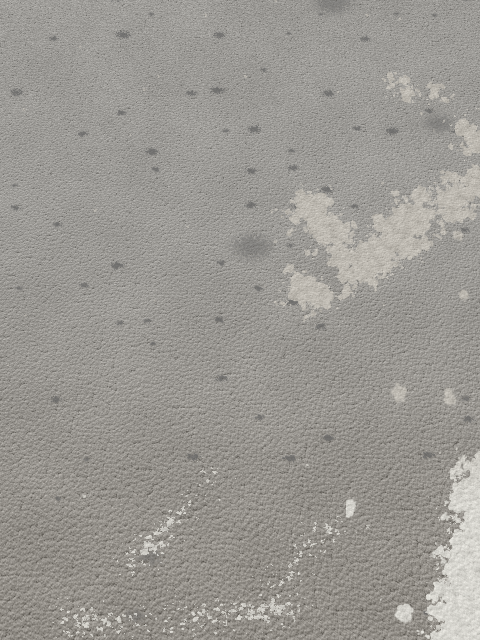
Write a WebGL 1 fragment shader that draws this texture.

```glsl
precision highp float;
// Worn asphalt seen at a slant, with pale plaster stains, flakes and dark marks.
// Cellular noise on a receding ground plane gives the lit grain; stains are
// capsules with noise-roughened rims, and small marks are scattered on grids.

uniform vec2 u_resolution;

const vec3 ASPHALT_FAR = vec3(0.615, 0.608, 0.592);
const vec3 ASPHALT_NEAR = vec3(0.572, 0.556, 0.530);
const vec3 PLASTER_WARM = vec3(0.745, 0.728, 0.695);
const vec3 PLASTER_WHITE = vec3(0.855, 0.850, 0.825);
const vec3 TAR = vec3(0.36, 0.36, 0.36);
const float TOP = 1.333;

vec2 hash2(vec2 p) {
  vec2 k = vec2(dot(p, vec2(127.1, 311.7)), dot(p, vec2(269.5, 183.3)));
  return fract(sin(k) * 43758.545);
}

// Distance to the nearest jittered cell point
float cellular(vec2 p) {
  vec2 cell = floor(p);
  float nearest = 4.0;
  for (int y = -1; y <= 1; y++) {
    for (int x = -1; x <= 1; x++) {
      vec2 c = cell + vec2(float(x), float(y));
      vec2 d = c + hash2(c) - p;
      nearest = min(nearest, dot(d, d));
    }
  }
  return sqrt(nearest);
}

// Three cellular layers, averaging about 0.45
float roughness(vec2 p) {
  float sum = 0.0;
  float weight = 0.52;
  for (int i = 0; i < 3; i++) {
    sum += weight * cellular(p);
    p = mat2(0.8, 0.6, -0.6, 0.8) * p * 2.2 + 7.3;
    weight *= 0.6;
  }
  return sum;
}

float capsule(vec2 p, vec2 a, vec2 b, float radius) {
  vec2 ab = b - a;
  float t = clamp(dot(p - a, ab) / dot(ab, ab), 0.0, 1.0);
  return length(p - a - ab * t) - radius;
}

// At most one rough round mark per grid cell
float scatter(vec2 p, float density, float radius, float wobble, float blur) {
  vec2 cell = floor(p);
  vec2 pick = hash2(cell + 41.0);
  vec2 centre = 0.3 + 0.4 * hash2(cell + 13.0);
  float size = radius * (0.5 + pick.y);
  float d = length(fract(p) - centre) + wobble * size - size;
  return step(pick.x, density) * (1.0 - smoothstep(-blur, blur, d));
}

// Branching stain on the right and the heap in the lower corner
float stainDistance(vec2 p) {
  float d = capsule(p, vec2(0.64, 0.90), vec2(0.73, 0.79), 0.032);
  d = min(d, capsule(p, vec2(0.74, 0.775), vec2(0.84, 0.83), 0.036));
  d = min(d, capsule(p, vec2(0.82, 0.86), vec2(1.02, 0.96), 0.036));
  d = min(d, capsule(p, vec2(0.63, 0.735), vec2(0.67, 0.72), 0.030));
  d = min(d, capsule(p, vec2(0.96, 1.07), vec2(1.02, 1.02), 0.016));
  d = min(d, capsule(p, vec2(0.82, 1.15), vec2(0.91, 1.13), 0.006));
  return min(d, capsule(p, vec2(1.02, 0.31), vec2(0.96, -0.02), 0.068));
}

// Strength of flaking around the stains and along the near edge
float flakeZone(vec2 p, float stain) {
  float d = capsule(p, vec2(0.15, 0.03), vec2(0.60, 0.06), 0.01);
  d = min(d, capsule(p, vec2(0.28, 0.16), vec2(0.44, 0.34), 0.0));
  d = min(d, capsule(p, vec2(0.56, 0.10), vec2(0.68, 0.23), 0.01));
  d = min(d, stain + 0.012);
  return exp(-22.0 * max(d, 0.0));
}

void main() {
  vec2 p = gl_FragCoord.xy / u_resolution.x;
  float far = clamp(p.y / TOP, 0.0, 1.0);

  // Ground plane: grain shrinks and flattens with distance
  float depth = 1.0 / (2.6 - p.y);
  vec2 ground = vec2(p.x - 0.5, 2.6) * depth * 240.0;
  float grain = roughness(ground);
  float relief = roughness(ground + vec2(-0.15, 0.35)) - grain;
  float pits = smoothstep(0.58, 0.78, grain);

  // Asphalt with broad, faint tone changes
  float rim = roughness(p * 22.0);
  float cloud = roughness(p * vec2(4.0, 6.0)) - 0.45;
  vec3 color = mix(ASPHALT_NEAR, ASPHALT_FAR, smoothstep(0.0, 0.75, far));
  color += 0.06 * cloud + relief * mix(0.34, 0.22, far) - 0.09 * pits;

  // Dark marks, denser in the distance, and soft smudges
  float wobble = (grain - 0.45) * 3.0;
  float marks = scatter(p * vec2(14.0, 25.0), mix(0.02, 0.28, far), 0.11, wobble, 0.05);
  float smudges = scatter(p * vec2(5.0, 8.0) + 3.0, 0.12, 0.13, wobble, 0.06);
  color = mix(color, TAR, max(marks * 0.65, smudges * 0.38));

  // Loose flakes and tiny bright chips
  float stain = stainDistance(p);
  float chips = roughness(p * vec2(52.0, 60.0));
  float limit = flakeZone(p, stain) * (0.37 + 0.5 * cloud);
  float flakes = 1.0 - smoothstep(limit - 0.03, limit + 0.03, chips);
  flakes *= smoothstep(0.03, 0.12, limit);
  flakes = max(flakes, scatter(p * 32.0, 0.03, 0.07, wobble, 0.05));

  // Plaster body with rough rim, plus separate drops on the right
  float body = 1.0 - smoothstep(-0.005, 0.005, stain + (rim - 0.45) * 0.14);
  float side = smoothstep(0.62, 0.85, p.x) * (1.0 - smoothstep(0.9, 1.1, p.y));
  float drops = scatter(p * 9.0 + 5.0, 0.24 * side, 0.11, (rim - 0.45) * 2.0, 0.03);
  vec3 plaster = mix(PLASTER_WHITE, PLASTER_WARM, smoothstep(0.25, 0.55, p.y));
  plaster += relief * 0.16 + (0.45 - chips) * 0.16 - pits * 0.05;
  float cover = max(max(body * 0.93, drops * 0.9), flakes * 0.75);
  color = mix(color, plaster, cover);

  gl_FragColor = vec4(clamp(color, 0.0, 1.0), 1.0);
}
```
